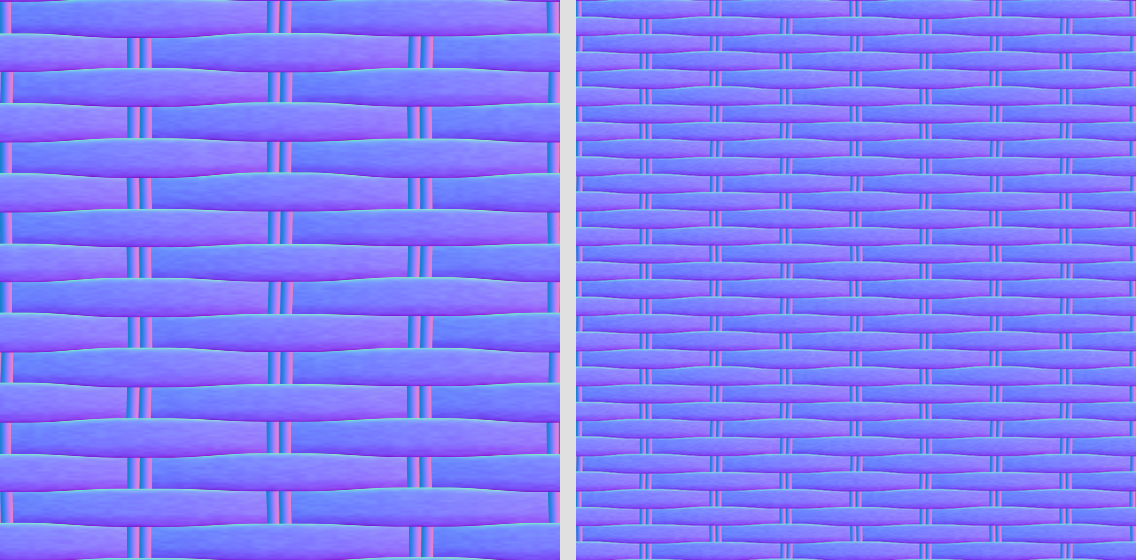
Left: one tile. Right: repeated 2 by 2.
Give the GLSL for this texture map, as a three.js fragment shader.

```glsl
// Wicker weave as a tangent-space normal map: sixteen rows of flat strands
// pass over and under four paired rods. Rows share wavy borders, rounded
// profiles give the slopes, and wrapping noise adds grain and unevenness.
varying vec2 vUv;

const float ROWS = 16.0;
const float STAKES = 4.0;
const float SOFT = 0.0009;        // half width of smoothed edges
const float ROD_RADIUS = 0.0106;
const float ROD_OFFSET = 0.0112;  // rod centre from the middle of its pair

float hash(vec2 p) {
  return fract(sin(dot(p, vec2(127.1, 311.7))) * 43758.5453);
}

// Hash from -1 to 1 for a place in the weave, repeating with the tile
float vary(float stake, float row, float seed) {
  vec2 id = mod(vec2(stake, row), vec2(STAKES, ROWS));
  return hash(id + seed) * 2.0 - 1.0;
}

// Value noise that wraps over a whole number of cells
float noise(vec2 uv, vec2 cells) {
  vec2 p = uv * cells;
  vec2 i = floor(p);
  vec2 f = fract(p);
  f = f * f * (3.0 - 2.0 * f);
  float low = mix(hash(mod(i, cells)), hash(mod(i + vec2(1.0, 0.0), cells)), f.x);
  float high = mix(hash(mod(i + vec2(0.0, 1.0), cells)), hash(mod(i + 1.0, cells)), f.x);
  return mix(low, high, f.y) * 2.0 - 1.0;
}

// Height of a row border where it crosses a stake
float borderNode(float row, float stake) {
  float bulge = mod(row + stake, 2.0) < 0.5 ? -0.0034 : 0.0034;
  return row / ROWS + bulge + 0.0018 * vary(stake, row, 3.7);
}

// Lower border of a row, eased from stake to stake
float border(float row, float x) {
  float s = x * STAKES;
  float k = floor(s);
  return mix(borderNode(row, k), borderNode(row, k + 1.0), smoothstep(0.2, 0.85, s - k));
}

vec3 normalFromXY(vec2 n) {
  n /= max(1.0, length(n) / 0.93);
  return vec3(n, sqrt(1.0 - dot(n, n)));
}

// Slope across a strand: flat face, rolled top lip, deeper underside
float strandSlope(float v) {
  float top = 0.80 * pow(max(v, 0.0), 9.0);
  float underside = 0.23 * (1.0 - smoothstep(-0.80, -0.25, v));
  float bottom = 0.50 * pow(max(-v, 0.0), 13.0);
  return 0.13 * v + top - underside - bottom;
}

// Strand: bowed along its length, rounded across it
vec3 strandNormal(vec2 uv, float row, float low, float high) {
  float s = uv.x * STAKES;
  float parity = mod(row, 2.0);
  float centre = 2.0 * floor((s - parity) * 0.5 + 0.5) + parity;
  float u = s - centre;
  float reach = mix(0.86, 1.0, 1.0 - smoothstep(0.45, 0.95, abs(u)));
  float v = clamp((2.0 * uv.y - low - high) / (high - low), -1.0, 1.0) * reach;

  vec2 n = vec2(0.21 * u, strandSlope(v));
  n += vec2(0.02, 0.02) * vec2(vary(centre, row, 11.3), vary(centre, row, 23.9));

  float fibre = noise(uv, vec2(72.0, 256.0));
  float dent = noise(uv, vec2(36.0, 128.0));
  n += vec2(0.020, 0.060) * fibre + vec2(0.015, 0.030) * dent;
  return normalFromXY(n);
}

// Rod: upright cylinder, w runs from -1 to 1 across it
vec3 rodNormal(float w) {
  return normalFromXY(vec2(0.84 * sin(1.4 * w), 0.0));
}

// One row: strands, with the rod pair showing where they pass behind
vec3 rowNormal(vec2 uv, float row, float low, float high) {
  vec3 n = strandNormal(uv, row, low, high);
  float stake = floor(uv.x * STAKES + 0.5);
  float showing = mod(row + stake, 2.0);
  float lean = 0.03 * vary(stake, row, 31.1) * (uv.y - 0.5 * (low + high));
  float x = uv.x - stake / STAKES - 0.0022 * vary(stake, row, 7.1) - lean;
  for (int i = 0; i < 2; i++) {
    float d = x - ROD_OFFSET * (float(i) * 2.0 - 1.0);
    float cover = 1.0 - smoothstep(ROD_RADIUS - SOFT, ROD_RADIUS + SOFT, abs(d));
    n = mix(n, rodNormal(clamp(d / ROD_RADIUS, -1.0, 1.0)), cover * showing);
  }
  return n;
}

void main() {
  float middle = floor(vUv.y * ROWS);
  vec3 n = vec3(0.0);
  // Neighbouring rows meet with complementary coverage at their border
  for (int i = -1; i <= 1; i++) {
    float row = middle + float(i);
    float low = border(row, vUv.x);
    float high = border(row + 1.0, vUv.x);
    float cover = smoothstep(-SOFT, SOFT, vUv.y - low) - smoothstep(-SOFT, SOFT, vUv.y - high);
    n += rowNormal(vUv, row, low, high) * cover;
  }
  gl_FragColor = vec4(n * 0.5 + 0.5, 1.0);
}
```
